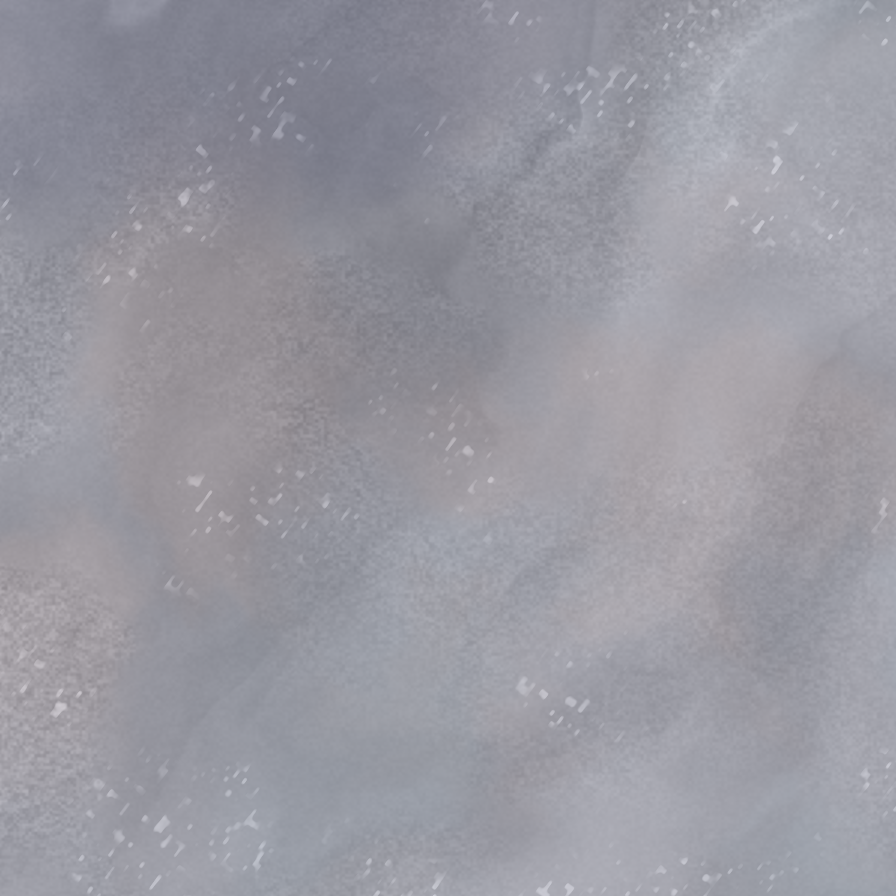
Write a Shadertoy shader that draws this texture.

```glsl
float hash(vec2 p) {
    vec3 q = fract(p.xyx * 0.1031);
    q += dot(q, q.yzx + 33.33);
    return fract((q.x + q.y) * q.z);
}

float noise(vec2 p) {
    vec2 cell = floor(p), f = fract(p);
    f = f * f * f * (f * (f * 6.0 - 15.0) + 10.0);
    float low = mix(hash(cell), hash(cell + vec2(1, 0)), f.x);
    float high = mix(hash(cell + vec2(0, 1)), hash(cell + vec2(1, 1)), f.x);
    return mix(low, high, f.y);
}

float fbm(vec2 p) {
    float sum = 0.0, amplitude = 0.52;
    for (int i = 0; i < 5; i++) {
        sum += amplitude * noise(p);
        p = mat2(1.6, 1.2, -1.2, 1.6) * p + 17.3;
        amplitude *= 0.5;
    }
    return sum;
}

// Coordinates stretched along the rising diagonal of the cloth
vec2 alongFolds(vec2 p, float across, float along) {
    return vec2(dot(p, vec2(0.8, -0.6)) * across, dot(p, vec2(0.6, 0.8)) * along);
}

// x: bright thin crease line, y: shadow falling off on one side of it
vec2 crease(vec2 p) {
    float d = noise(p) * 0.85 + noise(p * 2.3 + 9.0) * 0.15 - 0.5;
    float line = exp(-abs(d) * 45.0);
    float shadow = smoothstep(-0.02, 0.03, d) * exp(-max(d, 0.0) * 9.0);
    return vec2(line, shadow);
}

void mainImage(out vec4 fragColor, in vec2 fragCoord) {
    vec2 uv = fragCoord / iResolution.xy;
    vec2 warp = vec2(fbm(uv * 3.5 + 4.0), fbm(uv * 3.5 + 31.0)) - 0.5;
    vec2 cloth = uv + 0.22 * warp;

    // Broad regions: shaded upper left, pale lower right
    float shaded = smoothstep(0.74, 0.88, uv.y + 0.3 * warp.x)
                 * (1.0 - smoothstep(0.5, 0.85, uv.x + 0.3 * warp.y));
    float pale = smoothstep(0.55, 1.25, uv.x + 0.6 * (1.0 - uv.y) + 0.5 * warp.y);

    // Soft folds and clouded tone
    float folds = fbm(alongFolds(cloth, 6.0, 2.6) + 12.0) - 0.5;
    float clouds = fbm(cloth * 3.0 + 53.0) - 0.5;
    float light = 0.604 + 0.17 * folds + 0.11 * clouds - 0.07 * shaded + 0.035 * pale;

    // Creases, sharper towards the top
    float top = smoothstep(0.6, 0.9, uv.y) * (1.0 - 0.6 * smoothstep(0.65, 0.9, uv.x));
    float broken = smoothstep(0.45, 0.7, fbm(uv * 6.0 + 71.0));
    vec2 large = crease(alongFolds(cloth, 6.5, 3.0) + 5.0);
    vec2 small = crease(alongFolds(cloth, 13.0, 5.0) + 40.0);
    light -= (0.022 + 0.02 * top) * large.y + 0.018 * top * small.y;
    light += broken * (0.012 + 0.06 * top) * large.x + 0.035 * top * broken * small.x;

    // Dusty rose patches and cool haze
    float middle = smoothstep(0.0, 0.35, uv.y) * (1.0 - smoothstep(0.65, 0.9, uv.y));
    float rose = smoothstep(0.4, 0.68, fbm(cloth * 4.0 + 90.0)) * (0.3 + 0.7 * middle);
    float haze = pale * smoothstep(0.35, 0.65, fbm(cloth * 3.0 + 23.0));
    vec3 color = light + vec3(-0.003, -0.001, 0.034);
    color += vec3(-0.008, -0.004, 0.014) * shaded;
    color += vec3(0.026, 0.004, -0.010) * rose;
    color += vec3(-0.014, 0.008, 0.012) * haze;

    // Fine woven grain, stronger on the dusty areas
    float grit = smoothstep(0.42, 0.66, fbm(cloth * 5.0 + 61.0)) * (1.0 - 0.7 * shaded);
    float grain = noise(uv * 300.0) + noise(uv * vec2(170.0, 230.0) + 8.0) - 1.0;
    color += grain * (0.014 + 0.05 * grit * (1.0 - 0.6 * pale));

    // Rare clusters of pale flecks
    float cluster = smoothstep(0.58, 0.74, fbm(uv * 9.0 + 15.0));
    float fleck = smoothstep(0.72, 0.95, noise(alongFolds(uv, 170.0, 90.0)));
    color += 0.13 * cluster * fleck;

    fragColor = vec4(clamp(color, 0.0, 1.0), 1.0);
}
```
